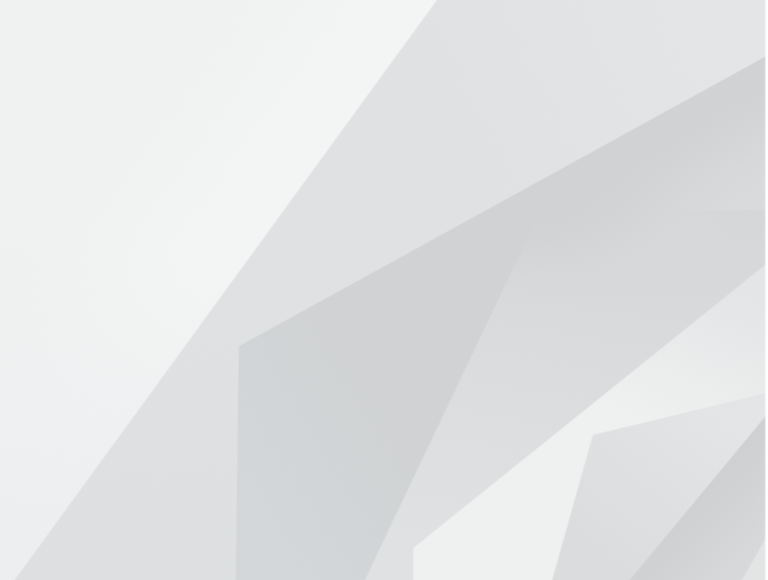
Reproduce this background procedurally as a Shadertoy shader.

```glsl
// Coverage of the half plane to the right of the line from a to b
float rightOf(vec2 p, vec2 a, vec2 b, float softness) {
    vec2 along = b - a;
    vec2 offset = p - a;
    float dist = (offset.x * along.y - offset.y * along.x) / length(along);
    return smoothstep(-softness, softness, dist);
}

// Colour ramp running from point a to point b
vec3 ramp(vec2 p, vec2 a, vec2 b, vec3 startColor, vec3 endColor) {
    vec2 along = b - a;
    float t = clamp(dot(p - a, along) / dot(along, along), 0.0, 1.0);
    return mix(startColor, endColor, t);
}

float hash(vec2 p) {
    return fract(sin(dot(p, vec2(12.99, 78.23))) * 43758.5);
}

vec3 paperColor(vec2 p) {
    vec3 color = ramp(p, vec2(0.0, 0.0), vec2(0.12, 0.6),
                      vec3(0.925, 0.933, 0.941), vec3(0.940, 0.946, 0.944));
    float nearFold = smoothstep(0.35, 0.0, 0.55 * p.y + 0.02 - p.x + 0.02);
    return color + 0.014 * nearFold * smoothstep(0.1, 0.6, p.y);
}

vec3 wingColor(vec2 p) {
    vec3 color = ramp(p, vec2(0.55, 0.8), vec2(0.95, 0.95),
                      vec3(0.874, 0.882, 0.886), vec3(0.894, 0.898, 0.904));
    return color - 0.006 * smoothstep(0.5, 0.0, p.y);
}

// Dark band that brightens below its upper edge on the right
vec3 bandColor(vec2 p, float softness) {
    vec3 color = ramp(p, vec2(0.31, 0.2), vec2(0.52, 0.3),
                      vec3(0.827, 0.841, 0.847), vec3(0.816, 0.824, 0.831));
    float depth = 0.177 + 0.728 * p.x - p.y;
    float rightSide = smoothstep(0.65, 1.0, p.x);
    color += 0.032 * rightSide * smoothstep(0.02, 0.24, depth);
    float step = smoothstep(softness, -softness, p.y - 0.638);
    return color - 0.014 * step * smoothstep(0.85, 0.98, p.x);
}

void mainImage(out vec4 fragColor, in vec2 fragCoord) {
    vec2 p = fragCoord / iResolution.xy;
    float soft = 1.0 / iResolution.y;

    // Pale sheet and the broad wing
    vec3 color = paperColor(p);
    color = mix(color, wingColor(p), rightOf(p, vec2(0.019, 0.0), vec2(0.569, 1.0), soft));

    // Dark band with a steep left side
    float band = rightOf(p, vec2(0.311, 0.403), vec2(0.996, 0.902), soft)
               * rightOf(p, vec2(0.307, 0.0), vec2(0.311, 0.403), soft);
    color = mix(color, bandColor(p, soft), band);

    // Lighter fold that fades out upward
    vec3 foldColor = ramp(p, vec2(0.66, 0.55), vec2(0.56, 0.08),
                          vec3(0.843, 0.850, 0.855), vec3(0.874, 0.882, 0.886));
    float fold = rightOf(p, vec2(0.475, 0.0), vec2(0.664, 0.526), soft)
               * smoothstep(0.64, 0.46, p.y);
    color = mix(color, foldColor, fold * band);

    // Bright sheet
    vec3 brightColor = ramp(p, vec2(0.95, 0.50), vec2(0.83, 0.28),
                            vec3(0.894, 0.898, 0.902), vec3(0.937, 0.942, 0.941));
    float bright = rightOf(p, vec2(0.538, 0.055), vec2(0.996, 0.543), soft)
                 * rightOf(p, vec2(0.538, 0.0), vec2(0.538, 0.055), soft);
    color = mix(color, brightColor, bright);

    // Grey panel
    vec3 panelColor = ramp(p, vec2(0.74, 0.08), vec2(0.95, 0.27),
                           vec3(0.855, 0.862, 0.867), vec3(0.890, 0.896, 0.900));
    float panel = rightOf(p, vec2(0.719, 0.0), vec2(0.772, 0.250), soft)
                * rightOf(p, vec2(0.772, 0.250), vec2(0.996, 0.322), soft);
    color = mix(color, panelColor, panel);

    // Dark corner strip and its pale tip
    vec3 stripColor = ramp(p, vec2(0.89, 0.11), vec2(0.99, 0.04),
                           vec3(0.808, 0.816, 0.822), vec3(0.843, 0.850, 0.855));
    color = mix(color, stripColor, rightOf(p, vec2(0.820, 0.0), vec2(0.996, 0.281), soft));
    color = mix(color, vec3(0.890, 0.896, 0.898), rightOf(p, vec2(0.966, 0.0), vec2(0.996, 0.069), soft));

    // White right margin and fine dither against banding
    color = mix(color, vec3(0.996), smoothstep(-soft, soft, p.x - 0.9965));
    color += (hash(fragCoord) - 0.5) / 255.0;
    fragColor = vec4(color, 1.0);
}
```
